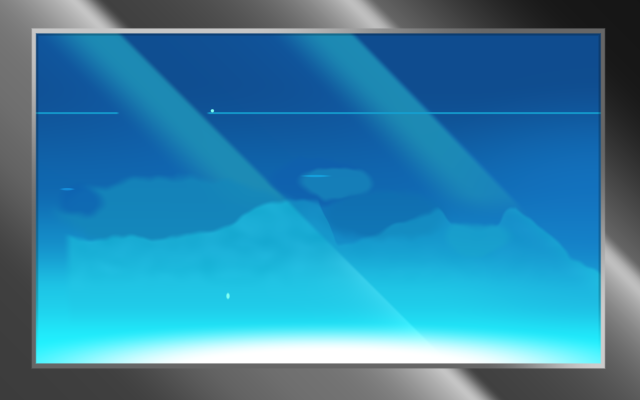
Give the GLSL for this background, as a WebGL 2 fragment shader.

```glsl
#version 300 es
precision highp float;
// Brushed metal frame around a blue sky with slanted light beams, clouds and a bright horizon.
uniform vec2 u_resolution;
out vec4 fragColor;

vec2 hashGradient(vec2 cell) {
  vec2 h = vec2(dot(cell, vec2(127.1, 311.7)), dot(cell, vec2(269.5, 183.3)));
  return fract(sin(h) * 43758.5) * 2.0 - 1.0;
}

float gradientNoise(vec2 p) {
  vec2 i = floor(p), f = fract(p), u = f * f * (3.0 - 2.0 * f), e = vec2(1, 0);
  float low = mix(dot(hashGradient(i), f), dot(hashGradient(i + e), f - e), u.x);
  float high = mix(dot(hashGradient(i + e.yx), f - e.yx), dot(hashGradient(i + 1.0), f - 1.0), u.x);
  return mix(low, high, u.y);
}

float boxDistance(vec2 p, vec2 halfSize) {
  vec2 q = abs(p) - halfSize;
  return length(max(q, 0.0)) + min(max(q.x, q.y), 0.0);
}

// Soft-edged ellipse
float blob(vec2 p, vec2 centre, vec2 radius, float softness) {
  return 1.0 - smoothstep(1.0 - softness, 1.0 + softness, length((p - centre) / radius));
}

// Light that builds slowly towards an edge and then drops off
float streak(float d, float edge, float width, float drop) {
  return exp(-max(edge - d, 0.0) / width) * (1.0 - smoothstep(edge - drop, edge + drop, d));
}

vec3 metal(float d) {
  float shade = 0.23 - 0.15 * smoothstep(0.95, 1.4, d);
  shade += 0.62 * streak(d, 0.22, 0.26, 0.045);
  shade += 0.62 * streak(d, 0.9, 0.19, 0.04);
  shade += 0.2 * smoothstep(0.86, 0.93, d) * exp(-max(d - 0.9, 0.0) / 0.18);
  shade += 0.1 * blob(vec2(d, 0), vec2(-0.32, 0), vec2(0.2), 0.8);
  return vec3(shade);
}

float beam(float d, float edge) {
  return smoothstep(edge - 0.22, edge - 0.07, d) * (1.0 - smoothstep(edge - 0.012, edge + 0.012, d));
}

vec3 skyGradient(float y) {
  vec3 c = mix(vec3(0.13, 0.95, 1.0), vec3(0.12, 0.79, 0.91), smoothstep(0.12, 0.27, y));
  c = mix(c, vec3(0.08, 0.56, 0.79), smoothstep(0.25, 0.41, y));
  c = mix(c, vec3(0.06, 0.41, 0.69), smoothstep(0.37, 0.54, y));
  return mix(c, vec3(0.06, 0.3, 0.56), smoothstep(0.5, 0.8, y));
}

// Height of the near cloud bank
float cloudRidge(float x) {
  float h = 0.405 + 0.095 * smoothstep(0.45, 0.73, x) - 0.11 * smoothstep(0.79, 0.85, x);
  h += 0.08 * smoothstep(0.88, 1.09, x) - 0.035 * smoothstep(1.1, 1.13, x);
  return h + 0.045 * smoothstep(1.23, 1.28, x) - 0.8 * max(x - 1.29, 0.0);
}

vec3 scene(vec2 p, float px) {
  float d = p.x + p.y - 1.0;
  vec3 c = skyGradient(p.y);
  float high = smoothstep(0.4, 0.6, p.y);

  // Blue haze left of each beam, then the teal beams
  float haze = streak(d, 0.2, 0.22, 0.02) + streak(d, 0.79, 0.2, 0.02);
  c = mix(c, vec3(0.07, 0.41, 0.73), 0.75 * haze * high);
  float beams = beam(d, 0.215) + beam(d, 0.79 + 0.03 * (p.y - 0.7));
  c = mix(c, vec3(0.12, 0.57, 0.71), 0.85 * beams * smoothstep(0.44, 0.52, p.y));
  c = mix(c, vec3(0.08, 0.47, 0.78), 0.6 * blob(p, vec2(1.5, 0.47), vec2(0.3, 0.2), 0.8));

  // Far clouds with ragged rims
  vec2 q = p + 0.022 * vec2(gradientNoise(p * 11.0), gradientNoise(p * 13.0 + 7.0));
  q.y += 0.008 * gradientNoise(p * 34.0);
  c = mix(c, vec3(0.06, 0.37, 0.68), 0.65 * blob(q, vec2(0.8, 0.55), vec2(0.12, 0.055), 0.15));
  c = mix(c, vec3(0.08, 0.53, 0.73), 0.85 * blob(q, vec2(0.43, 0.47), vec2(0.28, 0.085), 0.13));
  c = mix(c, vec3(0.09, 0.52, 0.73), 0.8 * blob(q, vec2(0.84, 0.545), vec2(0.092, 0.04), 0.14));
  c = mix(c, vec3(0.06, 0.44, 0.69), 0.75 * blob(q, vec2(0.96, 0.46), vec2(0.15, 0.06), 0.2));
  c = mix(c, vec3(0.05, 0.37, 0.69), 0.7 * blob(q, vec2(0.2, 0.495), vec2(0.05, 0.035), 0.4));

  // Near cloud bank, thinner in the shade right of the first beam
  float bank = smoothstep(-0.008, 0.008, cloudRidge(q.x) - q.y) * smoothstep(0.155, 0.185, q.x);
  float shade = smoothstep(0.205, 0.225, d) * (1.0 - smoothstep(0.72, 0.85, d));
  float puffs = 0.04 * gradientNoise(q * vec2(18, 26)) * smoothstep(0.25, 0.35, p.y);
  vec3 bankColour = mix(vec3(0.13, 0.78, 0.9), vec3(0.1, 0.69, 0.84), smoothstep(0.25, 0.4, p.y));
  float cover = bank * smoothstep(0.17, 0.3, p.y) * mix(0.9, 0.4, shade);
  c = mix(c, bankColour + puffs, cover);
  c = mix(c, vec3(0.1, 0.65, 0.8), 0.5 * blob(q, vec2(1.19, 0.405), vec2(0.08, 0.04), 0.2));
  c += vec3(0.1, 0.06, 0.04) * streak(d, 0.215, 0.06, 0.006) * (1.0 - smoothstep(0.3, 0.42, p.y));

  // White glow over the horizon
  float glow = blob(p, vec2(0.82, 0.075), vec2(0.62, 0.085), 0.45);
  c = mix(c, vec3(1), glow);

  // Thin broken line across the sky
  float line = 1.0 - smoothstep(0.0012, 0.0012 + px, abs(p.y - 0.717));
  float gap = smoothstep(0.29, 0.3, p.x) * (1.0 - smoothstep(0.515, 0.525, p.x));
  c = mix(c, vec3(0.08, 0.63, 0.82), 0.85 * line * (1.0 - gap));

  // Small glints
  c = mix(c, vec3(0.5, 1, 0.95), blob(p, vec2(0.531, 0.723), vec2(0.004), 0.5));
  c = mix(c, vec3(0.5, 1, 0.95), blob(p, vec2(0.57, 0.26), vec2(0.004, 0.007), 0.5));
  c = mix(c, vec3(0.08, 0.62, 0.86), blob(p, vec2(0.79, 0.56), vec2(0.03, 0.003), 0.5));
  return mix(c, vec3(0.08, 0.55, 0.85), blob(p, vec2(0.168, 0.527), vec2(0.015, 0.003), 0.5));
}

void main() {
  vec2 p = gl_FragCoord.xy / u_resolution.y;
  p.x += 0.8 - 0.5 * u_resolution.x / u_resolution.y;
  float px = 1.0 / u_resolution.y;
  vec2 centred = p - vec2(0.796, 0.504);
  float pane = boxDistance(centred, vec2(0.706, 0.4125));
  float rim = boxDistance(centred, vec2(0.7165, 0.425));

  // Rim catches light at the upper left and lower right
  float rimLight = 0.4 + 0.38 * smoothstep(0.4, 0.93, p.y) * (1.0 - smoothstep(0.6, 1.25, p.x));
  rimLight += 0.4 * smoothstep(1.2, 1.5, p.x) * (1.0 - smoothstep(0.2, 0.65, p.y));

  vec3 colour = mix(vec3(rimLight), metal(p.x + p.y - 1.0), smoothstep(-px, px, rim));
  vec3 view = scene(p, px) * (1.0 - 0.22 * smoothstep(-0.008, -0.003, pane) * smoothstep(0.1, 0.3, p.y));
  colour = mix(view, colour, smoothstep(-px, px, pane));
  fragColor = vec4(clamp(colour, 0.0, 1.0), 1);
}
```
